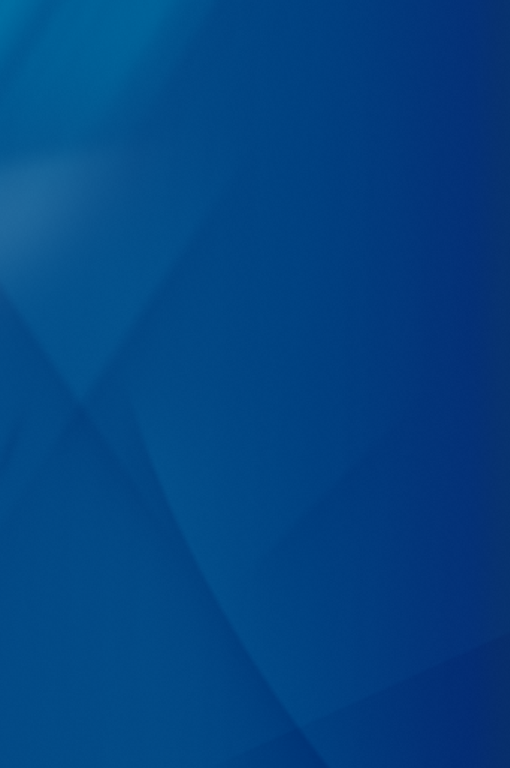
Write a WebGL 1 fragment shader that draws this background.

```glsl
precision highp float;

uniform vec2 u_resolution;

const float ASPECT = 0.6667;
const vec3 LEFT_BLUE = vec3(0.010, 0.294, 0.530);
const vec3 MID_BLUE = vec3(0.000, 0.256, 0.507);
const vec3 DEEP_BLUE = vec3(0.014, 0.188, 0.465);
const vec3 RIM_BLUE = vec3(0.028, 0.198, 0.435);
const vec3 TEAL_LIGHT = vec3(-0.012, 0.084, 0.064);
const vec3 PALE_LIGHT = vec3(0.115, 0.095, 0.065);
const vec3 FOLD_TONE = vec3(0.004, 0.042, 0.036);
const vec2 PALE_CENTER = vec2(0.0, 0.715);
const vec2 PALE_SIZE = vec2(0.135, 0.090);
const float PALE_SLOPE = 0.5;
const vec2 FALL_START = vec2(0.0, 0.629);
const vec2 FALL_END = vec2(0.222, 0.300);
const vec2 RISE_START = vec2(0.0, 0.315);
const vec2 RISE_END = vec2(0.200, 0.615);
const float STREAK = 0.10;
const float GRAIN = 0.008;

float hash(vec2 p) {
  return fract(sin(dot(p, vec2(12.9898, 78.233))) * 43758.5453);
}

float noise(vec2 p) {
  vec2 i = floor(p);
  vec2 f = fract(p);
  f = f * f * (3.0 - 2.0 * f);
  float low = mix(hash(i), hash(i + vec2(1.0, 0.0)), f.x);
  float high = mix(hash(i + vec2(0.0, 1.0)), hash(i + 1.0), f.x);
  return mix(low, high, f.y);
}

// Signed distance to the line a-b, positive on its left.
float side(vec2 p, vec2 a, vec2 b) {
  vec2 dir = normalize(b - a);
  return dir.x * (p.y - a.y) - dir.y * (p.x - a.x);
}

float edge(float d, float soft) {
  return smoothstep(-soft, soft, d);
}

float bell(float x, float width) {
  x /= width;
  return exp(-x * x);
}

// Shade that starts at an edge and fades on its positive side.
float fade(float d, float soft, float reach) {
  return edge(d, soft) * exp(-max(d, 0.0) / reach);
}

vec3 baseGradient(vec2 uv) {
  vec3 c = mix(LEFT_BLUE, MID_BLUE, smoothstep(0.25, 0.66, uv.x));
  c = mix(c, DEEP_BLUE, smoothstep(0.54, 1.0, uv.x + 0.03 * (0.5 - uv.y)));
  return mix(c, RIM_BLUE, smoothstep(0.91, 1.0, uv.x));
}

// Slanted teal beams in the upper left.
float beams(vec2 p) {
  float s = p.x + 0.615 * (1.0 - p.y);
  float light = 1.0 - smoothstep(0.16, 0.34, s);
  light += 0.55 * bell(s, 0.040) - 0.42 * bell(s - 0.068, 0.022);
  light += 0.18 * bell(s - 0.215, 0.025) - 0.12 * bell(s - 0.30, 0.022);
  light += 0.20 * (noise(vec2(s * 55.0, p.y * 3.0)) - 0.5) * (1.0 - smoothstep(0.25, 0.42, s));
  return light * smoothstep(0.66, 0.98, p.y);
}

float paleGlow(vec2 p) {
  vec2 d = p - PALE_CENTER;
  d.y -= PALE_SLOPE * d.x;
  d /= PALE_SIZE;
  float top = side(p, vec2(0.0, 0.788), vec2(0.143, 0.808));
  return exp(-dot(d, d)) * (0.25 + 0.75 * edge(-top, 0.022));
}

// Two crossing folds on the left.
float crossing(vec2 p) {
  float fall = side(p, FALL_START, FALL_END);
  float rise = side(p, RISE_START, RISE_END);
  float low = 1.0 - smoothstep(0.60, 0.85, p.y);
  float tone = 0.55 * edge(fall, 0.010) * edge(rise, 0.014) * low;
  tone -= 0.55 * fade(-fall, 0.008, 0.035) * smoothstep(0.22, 0.42, p.y);
  tone -= 0.50 * fade(-rise, 0.012, 0.035) * low * smoothstep(0.38, 0.50, p.y);
  tone -= 0.30 * fade(-rise, 0.009, 0.060) * edge(-fall, 0.010);
  float nick = side(p, vec2(0.0, 0.385), vec2(0.035, 0.475));
  tone -= 0.55 * bell(nick, 0.009) * bell(p.y - 0.41, 0.05);
  return tone;
}

// Long curved fold running down to the lower edge.
float curvedFold(vec2 p) {
  float d = 0.8 * (p.x - (0.43 - 0.78 * p.y + 0.5 * p.y * p.y));
  float span = 1.0 - smoothstep(0.36, 0.54, p.y);
  float light = 0.50 * fade(d, 0.004, 0.120);
  float shadow = 0.75 * fade(-d, 0.005, 0.040);
  return (light - shadow) * span;
}

float lowerFolds(vec2 p) {
  float floorEdge = side(p, vec2(0.273, 0.0), vec2(0.667, 0.177));
  float risingEdge = side(p, vec2(0.326, 0.258), vec2(0.521, 0.453));
  float tone = -0.45 * edge(-floorEdge, 0.003) * smoothstep(0.25, 0.34, p.x);
  tone -= 0.42 * fade(-risingEdge, 0.009, 0.060)
    * smoothstep(0.29, 0.38, p.x) * (1.0 - smoothstep(0.44, 0.58, p.x));
  return tone;
}

void main() {
  vec2 uv = gl_FragCoord.xy / u_resolution;
  vec2 p = uv * vec2(ASPECT, 1.0);

  vec3 color = baseGradient(uv);
  color += TEAL_LIGHT * beams(p);
  color += PALE_LIGHT * paleGlow(p);
  color += FOLD_TONE * (crossing(p) + curvedFold(p) + lowerFolds(p));

  // Faint upright streaks and fine grain.
  color += FOLD_TONE * STREAK * (noise(p * vec2(70.0, 5.0)) - 0.5);
  color += GRAIN * (hash(floor(p * 512.0)) - 0.5);
  gl_FragColor = vec4(clamp(color, 0.0, 1.0), 1.0);
}
```
